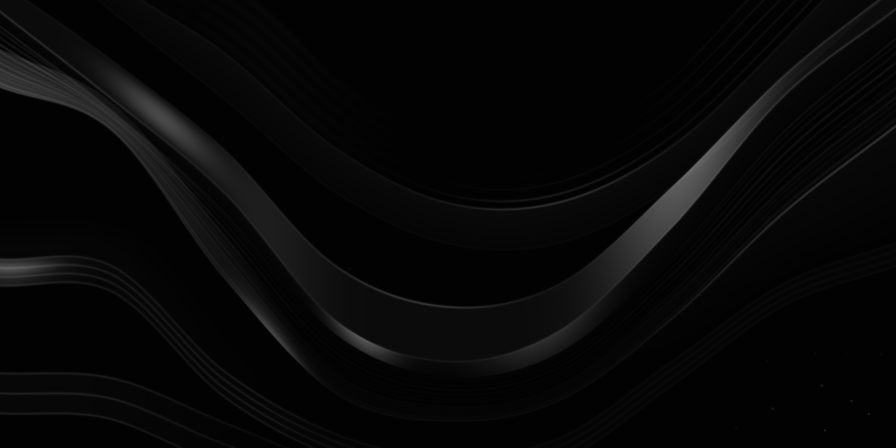
Write a WebGL 2 fragment shader that draws this background.

```glsl
#version 300 es
precision highp float;

uniform vec2 u_resolution;
out vec4 outColor;

// Tuning: tones, widths and counts
const vec3 TINT = vec3(1.0, 1.0, 1.005);
const float BACKDROP = 0.007;
const float LINE_WIDTH = 0.0028;
const float EDGE_SOFTNESS = 0.0025;
const float KNOT_SPACING = 0.25;
const int STRANDS = 11;
const int FOLDS = 5;
const float STAR_CELL = 0.06;
const float STAR_RADIUS = 0.0025;

// Curve heights at evenly spaced positions across the canvas
const float MAIN_TOP[9] = float[9](1.04, 0.865, 0.667, 0.406, 0.315, 0.367, 0.583, 0.831, 1.03);
const float MAIN_LOW[9] = float[9](0.974, 0.779, 0.57, 0.284, 0.193, 0.263, 0.492, 0.786, 0.98);
const float RIM_LOW[9] = float[9](0.948, 0.753, 0.531, 0.253, 0.159, 0.214, 0.432, 0.714, 0.922);
const float SHEET_TOP[9] = float[9](0.891, 0.771, 0.479, 0.172, 0.094, 0.141, 0.349, 0.583, 0.818);
const float SHEET_LOW[9] = float[9](0.805, 0.708, 0.38, 0.122, 0.06, 0.107, 0.289, 0.526, 0.719);
const float VEIL_TOP[9] = float[9](1.31, 1.05, 0.883, 0.669, 0.547, 0.549, 0.674, 0.909, 1.18);
const float VEIL_LOW[9] = float[9](1.18, 0.974, 0.779, 0.57, 0.456, 0.458, 0.583, 0.805, 1.03);
const float WAVE_TOP[9] = float[9](0.422, 0.406, 0.172, 0.031, -0.02, 0.023, 0.193, 0.367, 0.458);
const float WAVE_LOW[9] = float[9](0.362, 0.349, 0.115, -0.02, -0.07, -0.03, 0.14, 0.318, 0.406);
const float FLOOR_TOP[9] = float[9](0.167, 0.156, 0.057, -0.04, -0.1, -0.15, -0.2, -0.2, -0.2);

float hash(vec2 p) {
    vec3 q = fract(vec3(p.xyx) * 0.1031);
    q += dot(q, q.yzx + 33.33);
    return fract((q.x + q.y) * q.z);
}

// Signed distance to a Catmull-Rom curve, positive above it
float curve(vec2 p, float h[9]) {
    float s = clamp(p.x / KNOT_SPACING, 0.0, 7.9999);
    int i = int(s);
    float t = s - float(i);
    float b = h[i], c = h[i + 1];
    float a = i > 0 ? h[i - 1] : 2.0 * b - c;
    float d = i < 7 ? h[i + 2] : 2.0 * c - b;
    float k1 = 0.5 * (c - a);
    float k2 = a - 2.5 * b + 2.0 * c - 0.5 * d;
    float k3 = 0.5 * (d - a) + 1.5 * (b - c);
    float height = b + t * (k1 + t * (k2 + t * k3));
    float slope = (k1 + t * (2.0 * k2 + t * 3.0 * k3)) / KNOT_SPACING;
    return (p.y - height) / sqrt(1.0 + slope * slope);
}

float bell(float x, float center, float width) {
    float u = (x - center) / width;
    return exp(-u * u);
}

float line(float d) {
    return bell(d, 0.0, max(LINE_WIDTH, 0.6 / u_resolution.y));
}

// Coverage between two curves
float band(float top, float low) {
    float e = max(EDGE_SOFTNESS, 0.7 / u_resolution.y);
    return smoothstep(-e, e, low) * smoothstep(-e, e, -top);
}

// Position across a band: 0 at the lower edge, 1 at the upper
float across(float top, float low) {
    return clamp(low / max(low - top, 0.001), 0.0, 1.0);
}

float stars(vec2 p) {
    vec2 cell = floor(p / STAR_CELL);
    vec2 offset = 0.2 + 0.6 * vec2(hash(cell), hash(cell + 17.0));
    float d = length(p - (cell + offset) * STAR_CELL);
    float corner = smoothstep(1.55, 1.8, p.x) * smoothstep(0.25, 0.12, p.y);
    return step(0.6, hash(cell + 41.0)) * corner * bell(d, 0.0, STAR_RADIUS);
}

void main() {
    vec2 p = gl_FragCoord.xy / u_resolution.y;
    p.x *= 2.0 * u_resolution.y / u_resolution.x;
    float x = p.x;
    float mainTop = curve(p, MAIN_TOP), mainLow = curve(p, MAIN_LOW);
    float rimLow = curve(p, RIM_LOW);
    float sheetTop = curve(p, SHEET_TOP), sheetLow = curve(p, SHEET_LOW);
    float veilTop = curve(p, VEIL_TOP), veilLow = curve(p, VEIL_LOW);
    float waveTop = curve(p, WAVE_TOP), waveLow = curve(p, WAVE_LOW);
    float floorTop = curve(p, FLOOR_TOP);
    float left = smoothstep(0.75, 0.1, x), right = smoothstep(1.3, 1.9, x);
    float light = BACKDROP;

    // Upper veil and its faint folds
    float veilShine = bell(x, 1.25, 0.22);
    light += band(veilTop, veilLow) * (0.012 + 0.018 * across(veilTop, veilLow));
    light += line(veilTop) * (0.03 + 0.12 * veilShine) + line(veilLow) * 0.015;
    for (int i = 0; i < FOLDS; i++) {
        float lift = 0.018 + 0.026 * float(i);
        float shine = 0.09 * veilShine * exp(-50.0 * (lift - 0.018)) + 0.05 * right;
        light += line(veilTop - lift) * shine;
        light += bell(veilTop, lift, 0.01) * 0.02 * bell(x, 0.6, 0.2);
    }

    // Main ribbon with broad reflections
    float t = across(mainTop, mainLow);
    float face = 0.035 + 0.24 * bell(x, 0.36, 0.11) * sin(3.1416 * t);
    face += 0.07 * bell(x, 0.6, 0.12) + 0.33 * bell(x, 1.54, 0.17) * mix(0.75, 1.0, t);
    light += band(mainTop, mainLow) * face;
    light += line(mainTop) * (0.03 + 0.15 * bell(x, 0.93, 0.2) + 0.08 * right);

    // Rim under the ribbon
    t = across(mainLow, rimLow);
    float rim = 0.02 + 0.32 * bell(x, 0.81, 0.07) + 0.15 * bell(x, 1.22, 0.13);
    light += band(mainLow, rimLow) * rim * mix(0.45, 1.0, t);
    light += line(mainLow) * (0.04 + 0.08 * left + 0.08 * right);

    // Left sheet catching light at its edge and bend
    t = across(sheetTop, sheetLow);
    float sheet = 0.012 + 0.19 * bell(x, 0.0, 0.22) + 0.06 * bell(x, 0.4, 0.16);
    sheet += 0.26 * bell(x, 0.61, 0.07) * pow(1.0 - t, 2.0);
    light += band(sheetTop, sheetLow) * sheet * mix(1.0, 0.55, t);
    light += line(sheetLow) * (0.025 + 0.14 * right + 0.05 * left);

    // Fine strands fanning between rim and sheet
    for (int i = 0; i < STRANDS; i++) {
        float k = (float(i) + 0.6 * hash(vec2(i, 3))) / float(STRANDS);
        float shine = 0.2 + 0.8 * hash(vec2(i, 9));
        light += line(mix(rimLow, sheetLow, k)) * shine * (0.012 + 0.1 * left + 0.05 * right);
    }

    // Dim slope at the right and lower wave at the left
    light += band(sheetLow, waveTop) * 0.025 * right * across(sheetLow, waveTop);
    t = across(waveTop, waveLow);
    float wave = 0.01 + 0.28 * bell(x, 0.02, 0.1) * (0.35 + 0.65 * bell(t, 0.65, 0.25));
    light += band(waveTop, waveLow) * wave;
    for (int i = 0; i < 4; i++) {
        float d = mix(waveTop, waveLow, float(i) / 3.0);
        light += line(d) * (0.02 + 0.06 * left + 0.04 * bell(x, 0.58, 0.15));
    }
    light += bell(waveTop, 0.02, 0.05) * 0.015 * left;

    // Floor ridges and specks
    for (int i = 0; i < 3; i++) {
        light += line(floorTop + 0.045 * float(i)) * 0.07 * (left + 0.3);
    }
    light += band(floorTop, floorTop + 0.09) * 0.02 * left;
    light += stars(p) * 0.14;

    outColor = vec4(TINT * light, 1.0);
}
```
